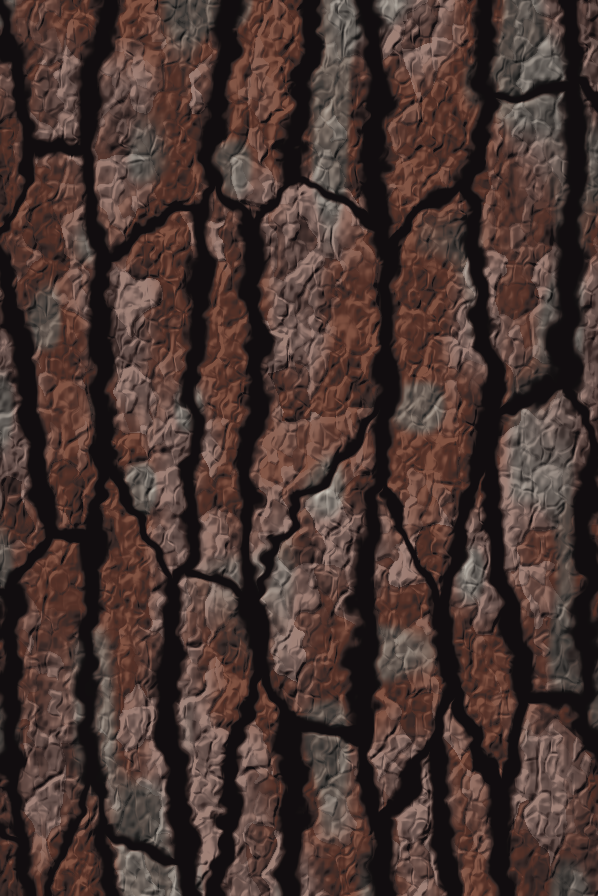
Write a WebGL 1 fragment shader that draws this texture.

```glsl
precision highp float;
// Rugged pine bark: tall plates split by black fissures, covered in thin flakes.
// Plates, flakes and chips are stretched cellular noise with ragged borders;
// their summed height is lit from the upper left and mapped to a brown ramp.

uniform vec2 u_resolution;

const vec3 FISSURE = vec3(0.065, 0.052, 0.057);
const vec3 UMBER = vec3(0.22, 0.16, 0.15);
const vec3 RUST = vec3(0.32, 0.185, 0.15);
const vec3 TAN = vec3(0.50, 0.32, 0.255);
const vec3 ASH = vec3(0.39, 0.31, 0.29);
const vec3 PALE = vec3(0.62, 0.50, 0.46);
const vec3 LICHEN = vec3(0.43, 0.45, 0.43);

const vec2 PLATE_SCALE = vec2(10.5, 3.0);
const vec2 FLAKE_SCALE = vec2(29.0, 17.0);
const vec2 CHIP_SCALE = vec2(72.0, 44.0);
const vec2 LIGHT_STEP = vec2(-0.0014, 0.0024);

vec2 hash2(vec2 p) {
  vec2 q = vec2(dot(p, vec2(127.1, 311.7)), dot(p, vec2(269.5, 183.3)));
  return fract(sin(q) * 43758.55);
}

float noise(vec2 p) {
  vec2 cell = floor(p);
  vec2 f = fract(p);
  f = f * f * (3.0 - 2.0 * f);
  float low = mix(hash2(cell).x, hash2(cell + vec2(1.0, 0.0)).x, f.x);
  float high = mix(hash2(cell + vec2(0.0, 1.0)).x, hash2(cell + 1.0).x, f.x);
  return mix(low, high, f.y);
}

// Vector from p to the jittered site of a neighbouring cell.
vec2 siteOffset(vec2 p, vec2 neighbour) {
  vec2 jitter = 0.5 + 0.85 * (hash2(floor(p) + neighbour) - 0.5);
  return neighbour + jitter - fract(p);
}

// Cellular noise: x is border distance, y a random value per cell.
// A larger taper thins the borders that run across the grain.
vec2 cells(vec2 p, float taper) {
  vec2 nearest = vec2(8.0);
  vec2 owner = vec2(0.0);
  for (int j = -1; j <= 1; j++) {
    for (int i = -1; i <= 1; i++) {
      vec2 neighbour = vec2(float(i), float(j));
      vec2 site = siteOffset(p, neighbour);
      if (dot(site, site) < dot(nearest, nearest)) {
        nearest = site;
        owner = neighbour;
      }
    }
  }
  float border = 8.0;
  for (int j = -2; j <= 2; j++) {
    for (int i = -2; i <= 2; i++) {
      vec2 site = siteOffset(p, vec2(float(i), float(j)));
      vec2 across = site - nearest;
      if (dot(across, across) > 0.0001) {
        vec2 n = normalize(across);
        float stretch = 1.0 + taper * n.y * n.y * n.y * n.y;
        border = min(border, dot(0.5 * (site + nearest), n) * stretch);
      }
    }
  }
  return vec2(border, hash2(floor(p) + owner + 17.0).y);
}

// Displacement that makes straight cell borders wander and fray.
vec2 ragged(vec2 p, float scale, float amount) {
  return amount * (vec2(noise(p * scale), noise(p * scale + 41.3)) - 0.5);
}

// Surface at p: height, fissure distance, flake value, fine grain.
vec4 bark(vec2 p) {
  vec2 frayed = p + ragged(p, 34.0, 0.017) + ragged(p, 85.0, 0.009);
  vec2 bent = frayed + ragged(p * vec2(1.0, 0.7), 7.0, 0.045);
  vec2 plate = cells(bent * PLATE_SCALE + 3.7, 5.0);
  vec2 flake = cells(frayed * FLAKE_SCALE, 0.0);
  vec2 chip = cells((p + ragged(p, 95.0, 0.012)) * CHIP_SCALE, 0.0);
  float grain = 0.55 * noise(p * vec2(175.0, 115.0))
              + 0.45 * noise(frayed * vec2(85.0, 30.0));
  float flakeRise = (0.3 + 0.7 * flake.y) * smoothstep(0.0, 0.14, flake.x);
  float chipRise = chip.y * smoothstep(0.0, 0.2, chip.x);
  float height = 0.7 * smoothstep(0.02, 0.3, plate.x)
               + 0.5 * flakeRise + 0.28 * chipRise + 0.45 * grain;
  return vec4(height, plate.x, 0.7 * flake.y + 0.3 * chip.y, grain);
}

// Dark-to-light ramp; ashen blends warm wood into weathered grey.
vec3 barkColor(float tone, float ashen) {
  vec3 color = mix(FISSURE, UMBER, smoothstep(0.06, 0.32, tone));
  color = mix(color, mix(RUST, ASH, ashen), smoothstep(0.28, 0.50, tone));
  return mix(color, mix(TAN, PALE, ashen), smoothstep(0.48, 0.82, tone));
}

void main() {
  vec2 p = gl_FragCoord.xy / u_resolution.y;
  float across = gl_FragCoord.x / u_resolution.x;
  vec4 surface = bark(p);
  float light = surface.x - bark(p + LIGHT_STEP).x;

  // Fissures vary in width and swallow the light.
  float gap = 0.025 + 0.07 * noise(p * vec2(9.0, 5.0) + 8.0);
  float cover = smoothstep(gap, gap + 0.13, surface.y);
  float body = 0.53 + 0.32 * (surface.z - 0.5) + 0.5 * (surface.w - 0.5);
  float tone = cover * (body + 1.15 * light) + 0.06 * surface.w;
  tone *= 1.0 - 0.28 * pow(abs(2.0 * across - 1.0), 4.0);

  // Weathered patches, with a few cool lichen flakes.
  float patches = noise(p * vec2(15.0, 8.0) + 23.0);
  float ashen = smoothstep(0.36, 0.66, 0.6 * patches + 0.4 * surface.z);
  vec3 color = barkColor(tone, ashen);
  float lichen = smoothstep(0.66, 0.82, noise(p * vec2(19.0, 11.0) + 61.0));
  color = mix(color, LICHEN * (0.25 + 1.2 * tone), 0.6 * lichen * cover);
  gl_FragColor = vec4(color, 1.0);
}
```
